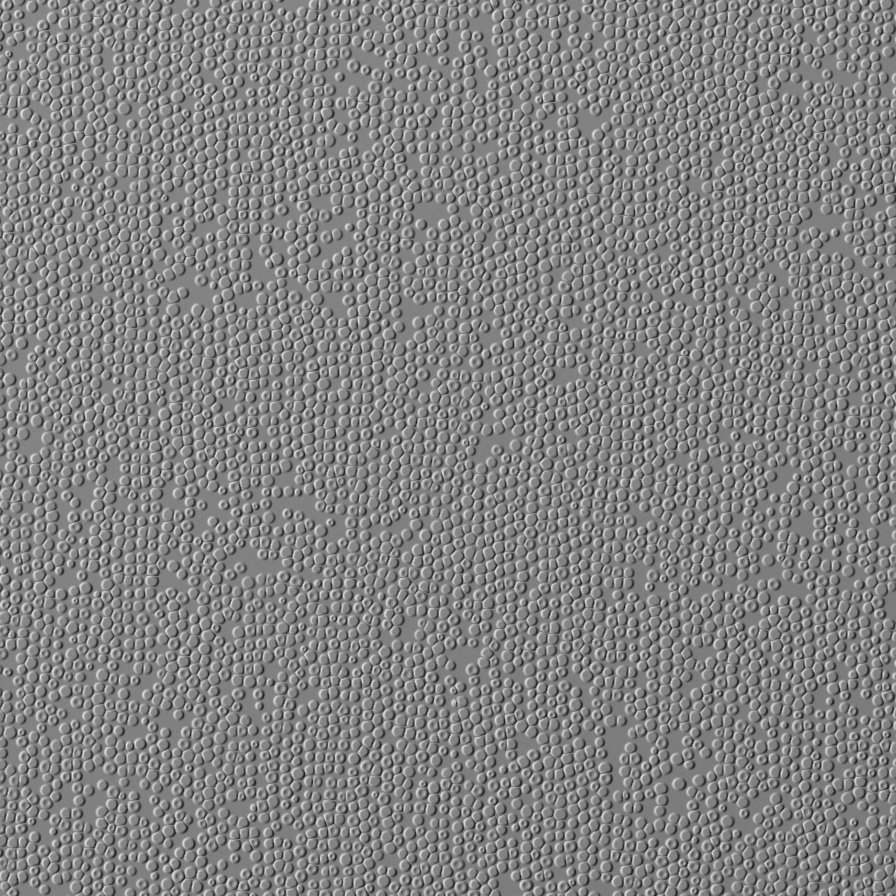
A three.js fragment shader for this texture:

```glsl
// Packed field of tiny round cells under oblique light, on flat grey.
// Cellular noise on columns of random phase gives upright chains of discs;
// rims are shaded by facing to the light, layered sines open bare patches.

#define CELLS 72.0        // lattice rows across the canvas
#define JITTER vec2(0.42, 0.32)
#define RADIUS 0.468      // mean cell radius, in lattice units
#define RIM_WIDTH 0.105   // softness of the lit rim
#define RIM_RELIEF 0.35   // contrast of the rim
#define DIMPLE_SHARE 0.38 // share of cells with a hollow centre
#define DIMPLE_RELIEF 0.2
#define BARE_LEVEL 0.88   // lower means more empty patches
#define BASE_GREY 0.503
#define GRAIN 0.018
#define LIGHT vec2(-0.95, 0.31)

varying vec2 vUv;

const float COLUMN_PITCH = 0.89;
const float FAR = 9.0;

vec2 hash2(vec2 p) {
  vec3 h = fract(p.xyx * vec3(0.1031, 0.1030, 0.0973));
  h += dot(h, h.yzx + 33.33);
  return fract((h.xx + h.yz) * h.zy);
}

// Irregular waves deciding where cells are missing
float barePatch(vec2 p) {
  float broad = sin(p.x * 29.0 + 2.0 * sin(p.y * 17.0))
              * sin(p.y * 37.0 + 2.0 * sin(p.x * 19.0 + 1.0));
  float fine = sin(p.x * 97.0 - p.y * 41.0 + 2.3 * sin(p.y * 53.0 + 2.0))
             * sin(p.y * 89.0 + p.x * 37.0 + 2.0 * sin(p.x * 61.0));
  return 0.6 * broad + 0.7 * fine;
}

// Lets the columns lean and sway a little
vec2 bend(vec2 p) {
  return vec2(0.5 * sin(p.y * 8.0 + 0.9 * sin(p.x * 7.0)) + 0.18 * sin(p.y * 33.0 + p.x * 11.0),
              0.5 * sin(p.x * 11.0 + 0.8 * sin(p.y * 5.0)));
}

float bell(float x, float width) {
  float t = x / width;
  return exp(-t * t);
}

void main() {
  vec2 q = vUv * CELLS;
  vec2 lattice = q + bend(vUv);
  float column = floor(lattice.x / COLUMN_PITCH);

  // Two nearest disc edges, and the nearest disc itself
  float nearest = FAR;
  float second = FAR;
  float radius = RADIUS;
  vec2 offset = vec2(1.0, 0.0);
  vec2 traits = vec2(0.0);

  for (int i = -1; i <= 1; i++) {
    float col = column + float(i);
    // A random phase per column keeps rows from lining up across
    float stagger = 0.5 * mod(col, 2.0) + 0.6 * hash2(vec2(col, 7.0)).x;
    float row = floor(lattice.y - stagger);
    for (int j = -1; j <= 1; j++) {
      vec2 id = vec2(col, row + float(j));
      vec2 scatter = (hash2(id + 17.0) - 0.5) * JITTER;
      vec2 look = hash2(id + 151.0);
      vec2 knot = vec2((id.x + 0.5) * COLUMN_PITCH, id.y + 0.5 + stagger);
      // Only the centres are bent, so the discs stay round
      vec2 centre = knot - bend((knot - bend(knot / CELLS)) / CELLS) + scatter;

      float bare = barePatch(knot / CELLS) + 1.4 * (look.x - 0.5);
      if (bare > BARE_LEVEL) continue;

      vec2 shape = hash2(id + 293.0);
      float r = RADIUS * mix(0.82, 1.14, shape.x);
      r *= 1.0 - 0.25 * step(0.93, shape.y);
      float stretch = 1.0 + 0.1 * (look.y - 0.5);
      vec2 v = (q - centre) * vec2(stretch, 1.0 / stretch);
      float edge = length(v) - r;

      if (edge < nearest) {
        second = nearest;
        nearest = edge;
        radius = r;
        offset = v;
        traits = vec2(fract(look.y * 7.3 + shape.x), shape.y);
      } else {
        second = min(second, edge);
      }
    }
  }

  // Rim follows the disc, or the seam where two discs press together
  float gap = second - nearest;
  float inside = min(-nearest, 0.5 * gap);
  float dist = length(offset);
  float facing = dot(offset / max(dist, 0.001), LIGHT);
  float seam = smoothstep(0.0, 0.12, gap);

  float rim = RIM_RELIEF * mix(0.85, 1.15, traits.y) * bell(inside - 0.05, RIM_WIDTH);
  float hollow = step(1.0 - DIMPLE_SHARE, traits.x);
  float dimple = DIMPLE_RELIEF * hollow * bell(dist - 0.34 * radius, 0.08);
  float relief = (rim - dimple) * facing * seam;
  relief *= mix(1.0, 0.92, step(0.0, relief));
  float body = 0.02 * smoothstep(-0.04, 0.1, inside);

  // Faint grain and a soft drift of brightness
  float grain = GRAIN * (hash2(floor(vUv * 512.0)).x - 0.5);
  float drift = 0.025 * (vUv.y - vUv.x);

  float grey = BASE_GREY + body + relief + grain + drift;
  gl_FragColor = vec4(vec3(clamp(grey, 0.0, 1.0)), 1.0);
}
```
